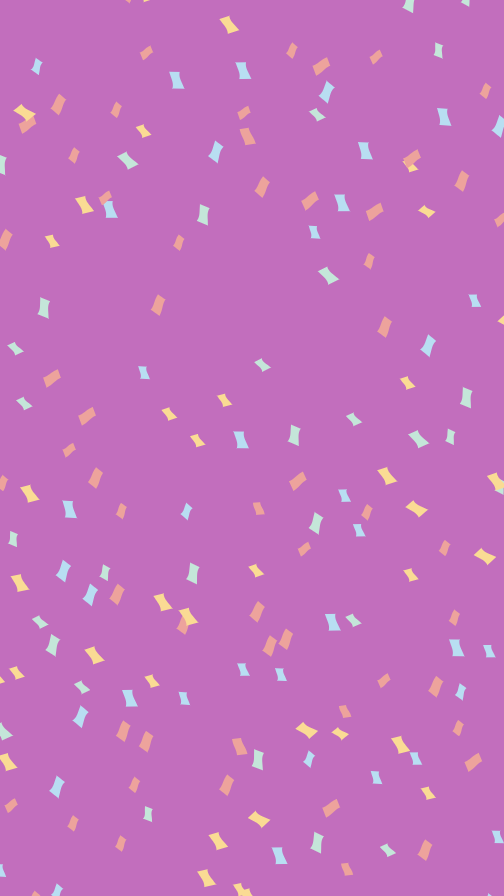
This pattern is drawn by a WebGL 1 fragment shader. Its source:

```glsl
precision highp float;
// Small curled paper confetti in four pastel colours scattered over orchid purple.

uniform vec2 u_resolution;

const float COLUMNS = 11.0; // scatter cells across the canvas width

float hash(vec2 p) {
  return fract(sin(dot(p, vec2(127.1, 311.7))) * 43758.5453);
}

// Signed distance (approximate) to a paper strip with pinched sides and slanted ends
float strip(vec2 p, vec2 halfSize, float pinch) {
  float along = clamp(p.y / halfSize.y, -1.2, 1.2);
  float bend = 0.012 * sin(along * 2.5);
  float halfWidth = halfSize.x * (1.0 - 0.4 * pinch + pinch * along * along - 0.08 * along);
  float side = abs(p.x + bend) - halfWidth;
  float end = abs(p.y + 0.18 * p.x) - halfSize.y;
  return max(side, end);
}

void main() {
  vec2 grid = gl_FragCoord.xy / u_resolution.x * COLUMNS;
  float pixel = COLUMNS / u_resolution.x;
  float rows = COLUMNS * u_resolution.y / u_resolution.x;
  vec3 color = vec3(0.76, 0.43, 0.74);

  for (int j = -1; j <= 1; j++) {
    for (int i = -1; i <= 1; i++) {
      vec2 cell = floor(grid) + vec2(float(i), float(j));

      // Thin out the scatter, most of all in a band above the middle
      float band = (cell.y / rows - 0.62) * 9.0;
      if (hash(cell + 3.7) > 0.8 - 0.4 * exp(-band * band)) continue;

      // Each paper colour has its own three usual tilts, in degrees
      float kind = hash(cell + 17.3) * 4.0;
      vec3 paper = vec3(0.93, 0.64, 0.61); // salmon
      vec3 tilts = vec3(28.0, 58.0, -17.0);
      float pinch = 0.06;
      if (kind > 1.1) {
        paper = vec3(0.98, 0.86, 0.58); // yellow
        tilts = vec3(-27.0, -50.0, -24.0);
        pinch = 0.3;
      }
      if (kind > 2.0) {
        paper = vec3(0.72, 0.87, 0.95); // sky blue
        tilts = vec3(-9.0, 28.0, 28.0);
      }
      if (kind > 3.05) {
        paper = vec3(0.77, 0.90, 0.85); // mint
        tilts = vec3(-36.0, 13.0, 20.0);
      }
      float pick = hash(cell + 29.1);
      float tilt = pick < 0.58 ? tilts.x : (pick < 0.8 ? tilts.y : tilts.z);
      float angle = radians(tilt + 6.0 * hash(cell + 41.9) - 3.0);

      // Place, turn and draw the strip in its large or small size
      vec2 p = grid - cell - vec2(hash(cell), hash(cell + 53.6));
      float c = cos(angle), s = sin(angle);
      p = vec2(c * p.x - s * p.y, s * p.x + c * p.y);
      vec2 halfSize = hash(cell + 67.2) < 0.5 ? vec2(0.104, 0.185) : vec2(0.083, 0.137);
      float d = strip(p, halfSize, pinch);
      color = mix(color, paper, clamp(0.5 - d / pixel, 0.0, 1.0));
    }
  }

  gl_FragColor = vec4(color, 1.0);
}
```
